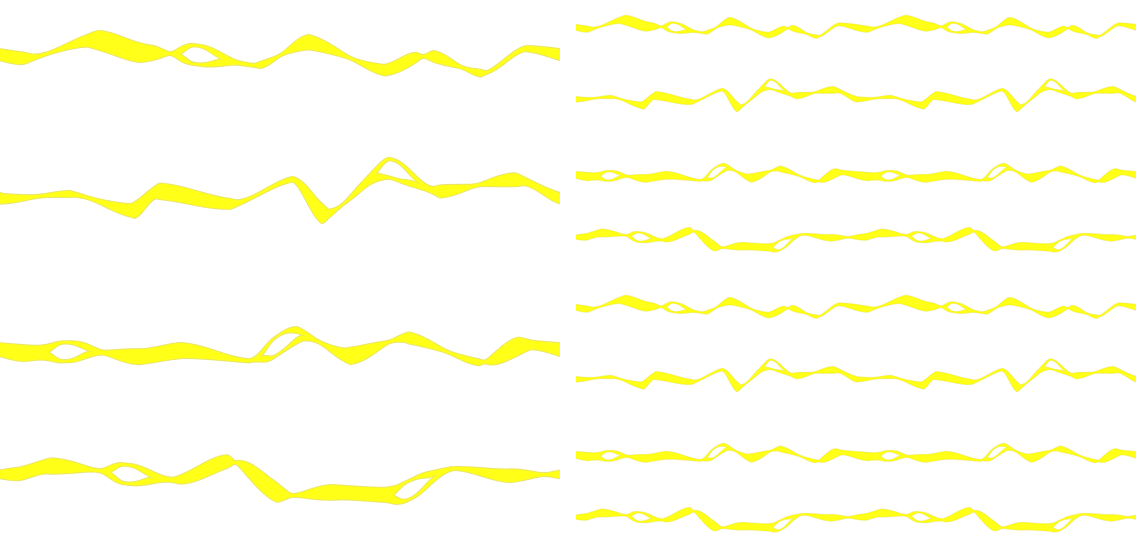
Left: one tile. Right: repeated 2 by 2.
Write a three.js fragment shader that draws this pattern.

```glsl
// Four wavy yellow ribbons running across a white ground. Each ribbon fills the gap
// between two related strands through jittered knots, so it swells, pinches and
// turns; a few lens-shaped holes open it. Knots wrap, so the square tiles.

varying vec2 vUv;

const vec3 GROUND = vec3(1.0);
const vec3 BODY = vec3(1.0, 1.0, 0.09);
const vec3 PALE = vec3(0.99, 0.97, 0.33);
const vec3 RIM = vec3(0.89, 0.86, 0.50);

const vec4 ROW_HEIGHT = vec4(0.147, 0.369, 0.648, 0.902); // bottom to top
const vec4 ROW_SHIFT = vec4(0.45, 0.0, 0.555, 0.0);       // slides strands along
const vec4 ROW_SWING = vec4(0.053, 0.036, 0.044, 0.036);  // tallest peak or dip
const vec4 HOLE_X = vec4(0.225, 0.115, 0.70, 0.35);       // first hole of each row
const vec4 HOLE_COUNT = vec4(2.0, 2.0, 1.0, 1.0);
const vec4 HOLE_STEP = vec4(0.505, 0.38, 0.0, 0.0);       // from first hole to second
const float HOLE_LEFT = 0.025;    // reach of a hole to either side
const float HOLE_RIGHT = 0.041;
const float HOLE_GAP = 0.041;     // ribbon thickness around a hole
const float STROKE = 0.0075;      // band left above and below a hole

const float KNOTS = 10.0;         // even, as peaks and dips alternate
const float DRIFT = 0.012;        // slow wave of a whole row
const float SPREAD = 0.028;       // height difference between strands
const float SWELL = 2.8;          // widens the gap between strands
const float MIN_GAP = 0.009;      // thinnest ribbon
const float MAX_GAP = 0.058;      // gap that the swelling levels off to
const float ROUNDING = 0.65;      // 0 straight segments, 1 smooth curves
const float RIM_WIDTH = 0.0017;
const float SOFT = 0.0012;
const float GRAIN = 384.0;
const float TAU = 6.2831853;

float hash(vec2 p) {
  vec3 q = fract(vec3(p.xyx) * 0.1031);
  q += dot(q, q.yzx + 33.33);
  return fract((q.x + q.y) * q.z);
}

// Position (in cells) and height of one knot; strands share most of their shape.
vec2 knot(float k, float row, float strand, float swing) {
  float id = floor(mod(k + 0.5, KNOTS));
  float seed = row * 17.0;
  float shared = hash(vec2(id + 3.0, seed + 1.0)) * 2.0 - 1.0;
  float own = hash(vec2(id + 3.0, seed + 5.0 + strand)) * 2.0 - 1.0;
  float size = mix(-0.2, 1.0, hash(vec2(id + 41.0, seed + 2.0)));
  float side = mod(id, 2.0) * 2.0 - 1.0;
  float offset = hash(vec2(id + 73.0, seed + 9.0 + strand)) - 0.5;
  return vec2(k + 0.5 + 0.25 * shared + 0.16 * own,
              swing * side * size + SPREAD * strand * offset);
}

float strandHeight(float x, float row, float strand, float swing) {
  float p = fract(x) * KNOTS;
  float cell = floor(p);
  if (p < knot(cell, row, strand, swing).x) cell -= 1.0;
  vec2 a = knot(cell, row, strand, swing);
  vec2 b = knot(cell + 1.0, row, strand, swing);
  float t = clamp((p - a.x) / (b.x - a.x), 0.0, 1.0);
  return mix(a.y, b.y, mix(t, t * t * (3.0 - 2.0 * t), ROUNDING));
}

// Heights of ribbon top, ribbon bottom, hole top and hole bottom at x.
// The path holds height, shift and swing; the hole first position, count and step.
vec4 ribbonEdges(float x, float row, vec3 path, vec3 hole) {
  float a = strandHeight(x - path.y, row, 0.0, path.z);
  float b = strandHeight(x - path.y, row, 1.0, path.z);
  float middle = path.x + 0.5 * (a + b) + DRIFT * sin(TAU * (x + hash(vec2(row, 8.0))));
  float gap = length(vec2(SWELL * (a - b), MIN_GAP));
  gap /= length(vec2(1.0, gap / MAX_GAP));
  float taper = -1.0;
  for (int i = 0; i < 2; i++) {
    if (float(i) < hole.y) {
      float dx = fract(x - hole.x - float(i) * hole.z + 0.5) - 0.5;
      float q = abs(dx) / (dx < 0.0 ? HOLE_LEFT : HOLE_RIGHT);
      gap = mix(gap, HOLE_GAP, 1.0 - smoothstep(0.2, 1.9, q));
      taper = max(taper, 1.0 - q * q);
    }
  }
  float holeHalf = max(0.5 * gap - STROKE, 0.004) * taper;
  return middle + vec4(0.5 * gap, -0.5 * gap, holeHalf, -holeHalf);
}

// Signed distance to a ribbon, corrected for the slope of each edge.
float ribbon(vec2 uv, float row, vec3 path, vec3 hole) {
  float e = 0.001;
  vec4 edges = ribbonEdges(uv.x, row, path, hole);
  vec4 slope = (ribbonEdges(uv.x + e, row, path, hole)
              - ribbonEdges(uv.x - e, row, path, hole)) / (2.0 * e);
  vec4 d = (uv.y - edges) / sqrt(1.0 + slope * slope);
  return max(max(d.x, -d.y), -max(d.z, -d.w));
}

void main() {
  float d = 1.0;
  for (int i = 0; i < 4; i++) {
    vec3 path = vec3(ROW_HEIGHT[i], ROW_SHIFT[i], ROW_SWING[i]);
    vec3 hole = vec3(HOLE_X[i], HOLE_COUNT[i], HOLE_STEP[i]);
    d = min(d, ribbon(vUv, float(i), path, hole));
  }

  // Pale streaks in the widest parts, then a thin speckled rim.
  float grain = hash(mod(floor(vUv * GRAIN), GRAIN));
  float streak = smoothstep(0.011, 0.016, -d) * (0.5 + 0.5 * sin(TAU * 6.0 * (vUv.x + vUv.y)));
  vec3 body = mix(BODY, PALE, 0.8 * streak);
  vec3 rim = mix(BODY, RIM, mix(0.55, 1.0, grain));
  vec3 color = mix(body, rim, smoothstep(-SOFT, SOFT, d + RIM_WIDTH));
  color = mix(color, GROUND, smoothstep(-SOFT, SOFT, d));
  gl_FragColor = vec4(color, 1.0);
}
```
